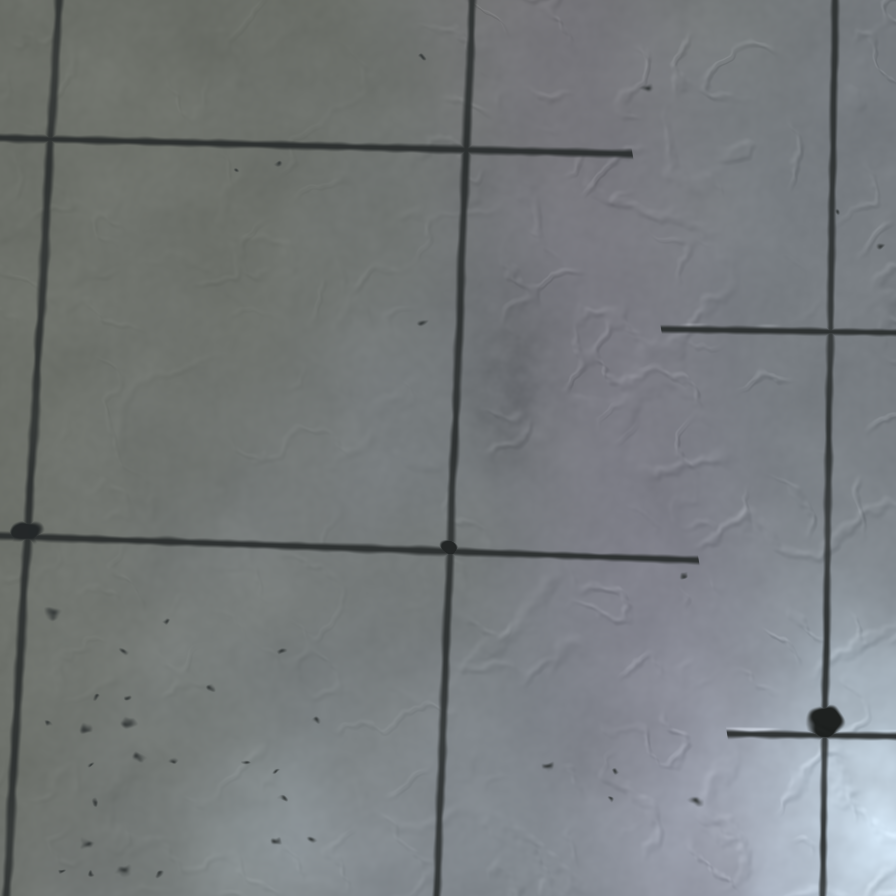
Write a Shadertoy shader that draws this texture.

```glsl
// Worn grey stone-print floor: three leaning columns of slabs, with the rows
// right of a slanted seam shifted by half a slab. Noise embosses creases,
// hashed cells scatter pits, and a cool glare lights the lower right corner.

#define COLUMN_HALF_WIDTH 0.0066
#define ROW_HALF_WIDTH 0.0056
#define PIT_CELLS 24.0
#define CREASE_SCALE 7.5
#define CREASE_RELIEF 0.055
#define MOTTLE 0.06
#define GLARE_CENTER vec2(1.01, 0.06)
#define WARM_STONE vec3(0.418, 0.432, 0.405)
#define COOL_STONE vec3(0.458, 0.476, 0.494)
#define GLARE_COLOR vec3(0.30, 0.345, 0.38)
#define GROUT vec3(0.165, 0.18, 0.18)

vec2 hash2(vec2 p) {
    vec3 q = fract(vec3(p.xyx) * vec3(0.1031, 0.1030, 0.0973));
    q += dot(q, q.yzx + 33.33);
    return fract((q.xx + q.yz) * q.zy);
}

// Gradient noise, roughly -0.7 to 0.7
float noise(vec2 p) {
    vec2 i = floor(p), f = p - i;
    vec2 u = f * f * f * (f * (f * 6.0 - 15.0) + 10.0);
    vec4 corner;
    for (int k = 0; k < 4; k++) {
        vec2 o = vec2(k & 1, k >> 1);
        corner[k] = dot(hash2(i + o + 71.0) * 2.0 - 1.0, f - o);
    }
    return mix(mix(corner.x, corner.y, u.x), mix(corner.z, corner.w, u.x), u.y);
}

float fbm(vec2 p) {
    float sum = 0.0, amp = 0.5;
    for (int k = 0; k < 4; k++) {
        sum += amp * noise(p);
        p = mat2(1.6, 1.2, -1.2, 1.6) * p + 7.3;
        amp *= 0.55;
    }
    return sum;
}

// Two sizes of broken raised creases over fine roughness
float stoneHeight(vec2 p) {
    vec2 q = p + 0.05 * vec2(fbm(p * 13.0), fbm(p * 13.0 + 31.0));
    float height = 0.3 * fbm(p * 32.0), scale = CREASE_SCALE;
    for (int k = 0; k < 2; k++) {
        float crease = 1.0 - smoothstep(0.0, 0.07, abs(noise(q * scale + 3.0)));
        height += crease * smoothstep(-0.05, 0.25, noise(p * scale * 0.8 + 12.0));
        scale *= 2.1;
    }
    return height;
}

// Scattered dark pits, densest at the lower left
float pits(vec2 p) {
    vec2 cell = floor(p * PIT_CELLS), r = hash2(cell + 5.0);
    vec2 d = p - (cell + 0.3 + 0.4 * hash2(cell + 90.0)) / PIT_CELLS;
    float chance = 0.03 + 0.2 * smoothstep(0.5, 0.1, p.x) * smoothstep(0.42, 0.25, p.y);
    float radius = mix(0.004, 0.0095, r.y * r.y);
    d += 0.006 * vec2(noise(p * 95.0), noise(p * 95.0 + 9.0));
    return step(r.x, chance) * smoothstep(radius, 0.0, length(d * vec2(0.85, 1.2)));
}

float columnX(float i, float y) {
    return 0.007 + i * (0.5045 - 0.0245 * i) + y * (0.059 - i * (0.0155 + 0.0035 * i));
}

// Dark core fading through a worn rim
float joint(float d, float halfWidth, float pixel) {
    return smoothstep(halfWidth + pixel, halfWidth * 0.15, abs(d));
}

float rowDistance(float row, float pitch) {
    return (row - floor(row + 0.5)) * pitch;
}

void mainImage(out vec4 fragColor, in vec2 fragCoord) {
    vec2 p = fragCoord / iResolution.xy;
    float pixel = 0.7 / iResolution.y;
    float seam = p.x - 0.706 - (0.828 - p.y) * 0.163;
    float shifted = smoothstep(-pixel, pixel, seam);

    // Stone tone and glare
    float cool = smoothstep(0.2, 1.05, p.x + 0.45 * (1.0 - p.y) + 0.4 * fbm(p * 3.0));
    vec3 color = mix(WARM_STONE, COOL_STONE, cool);
    color += vec3(0.012, -0.006, 0.012) * smoothstep(0.22, 0.0, abs(seam + 0.06));
    vec2 g = (p - GLARE_CENTER) / vec2(0.19, 0.23);
    float glare = exp(-dot(g, g)) + 0.25 * exp(-2.6 * length(p - vec2(0.75, 0.0)));
    vec2 g2 = (p - vec2(0.3, 0.06)) / vec2(0.13, 0.18);
    glare += 0.2 * exp(-dot(g2, g2));
    color += GLARE_COLOR * glare * (0.95 + 0.9 * fbm(p * 7.0));

    // Mottling, a scuffed stain, embossed relief and pits
    color += MOTTLE * (fbm(p * 4.5) + 0.6 * fbm(p * 13.0 + 40.0)) + 0.012 * noise(p * 90.0);
    vec2 s = (p - vec2(0.57, 0.57)) / vec2(0.05, 0.1);
    color -= 0.055 * exp(-dot(s, s)) * (1.0 + 2.5 * fbm(p * 22.0));
    vec2 e = vec2(-0.0016, 0.0022);
    float relief = stoneHeight(p - e) - stoneHeight(p + e);
    float wear = 0.25 + 0.55 * smoothstep(0.35, 0.7, p.x) + 0.5 * glare;
    color += CREASE_RELIEF * wear * relief;
    color = mix(color, GROUT * 1.2, 0.9 * pits(p));

    // Rows on each side of the seam
    float leftPitch = 0.444 + 0.0095 * p.x;
    float leftD = rowDistance((p.y - 0.402 + 0.035 * p.x) / leftPitch, leftPitch);
    float rightD = rowDistance((p.y - 0.181 + 0.015 * (p.x - 0.811)) / 0.4505, 0.4505);
    float ragged = 1.0 + 0.5 * noise(p * 40.0) + 0.3 * noise(p * 14.0);
    float rowWidth = ROW_HALF_WIDTH * ragged;
    float grout = 0.95 * mix(joint(leftD, rowWidth, pixel), joint(rightD, rowWidth * 0.9, pixel), shifted);
    float lip = shifted * joint(rightD - 0.005, 0.003, pixel) * smoothstep(-0.1, 0.3, noise(p * 18.0));
    color += 0.18 * lip;

    // Columns, with a ragged clot of dirt where each meets its lower row
    for (int k = 0; k < 3; k++) {
        float i = float(k);
        float width = COLUMN_HALF_WIDTH * ragged * (1.0 - 0.1 * i);
        float d = p.x - columnX(i, p.y) + 0.002 * noise(p * 12.0);
        float strength = 0.88 + 0.2 * noise(p * 9.0 + i);
        grout = max(grout, strength * joint(d, width, pixel));
        float y = k == 2 ? 0.194 : 0.408 - 0.035 * columnX(i, 0.4);
        float radius = k == 2 ? 0.021 : 0.016 - 0.007 * i;
        float clot = length(p - vec2(columnX(i, y), y)) + 0.014 * noise(p * 48.0 + 2.0);
        grout = max(grout, 1.1 * smoothstep(radius + pixel, radius * 0.65, clot));
    }
    fragColor = vec4(clamp(mix(color, GROUT, grout), 0.0, 1.0), 1.0);
}
```
